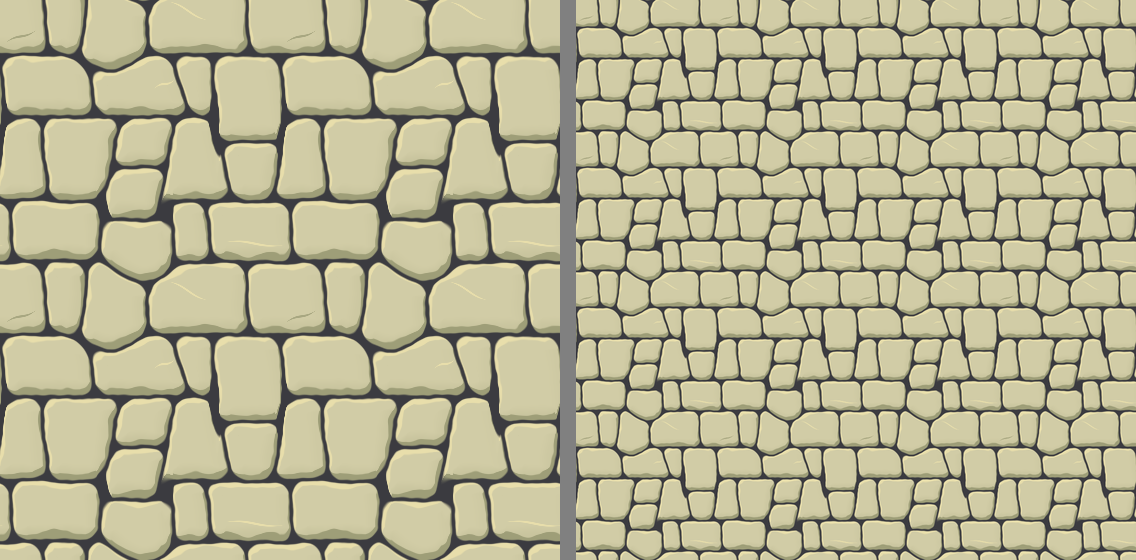
Left, the tile; right, the same tile 2 across and 2 down.
Reproduce this texture procedurally as a WebGL 1 fragment shader.

```glsl
precision highp float;
// Cartoon dry-stone wall: rounded pale stones in dark mortar, a block repeated 2 by 2.

uniform vec2 u_resolution;

const float REPEATS = 2.0;
const float HALF_GAP = 0.0062;
const float CORNER = 0.045;
const vec3 MORTAR = vec3(0.23, 0.23, 0.25);
const vec3 BODY = vec3(0.82, 0.80, 0.65);
const vec3 LIGHT = vec3(0.91, 0.87, 0.67);
const vec3 SHADE = vec3(0.62, 0.62, 0.47);

// Mortar bed between courses: level, with one smooth dip. y runs downward.
struct Bed { float height, drop, centre, inner, outer; };
const Bed BED_A = Bed(-0.065, 0.075, 0.515, 0.0, 0.17);
const Bed BED_B = Bed(0.195, 0.06, 0.385, 0.0, 0.17);
const Bed BED_C = Bed(0.417, 0.088, 0.89, 0.10, 0.14);
const Bed BED_D = Bed(0.716, 0.065, 0.487, 0.09, 0.14);

// Gradient noise that wraps after a whole number of cells
vec2 gradientAt(vec2 cell, float period) {
  cell = mod(cell, period);
  float angle = 6.2832 * fract(sin(dot(cell, vec2(127.1, 311.7))) * 4375.85);
  return vec2(cos(angle), sin(angle));
}

float noise(vec2 p, float period) {
  p *= period;
  vec2 i = floor(p), f = fract(p), u = f * f * (3.0 - 2.0 * f), e = vec2(1.0, 0.0);
  float a = dot(gradientAt(i, period), f);
  float b = dot(gradientAt(i + e.xy, period), f - e.xy);
  float c = dot(gradientAt(i + e.yx, period), f - e.yx);
  float d = dot(gradientAt(i + e.xx, period), f - e.xx);
  return mix(mix(a, b, u.x), mix(c, d, u.x), u.y);
}

vec2 wrapAround(vec2 p, vec2 centre) {
  return fract(p - centre + 0.5) - 0.5;
}

float bedHeight(Bed bed, float x) {
  float away = abs(fract(x - bed.centre + 0.5) - 0.5);
  return bed.height + bed.drop * (1.0 - smoothstep(bed.inner, bed.outer, away));
}

float bedDistance(Bed bed, vec2 p) {
  float h = bedHeight(bed, p.x);
  float slope = (bedHeight(bed, p.x + 0.005) - h) / 0.005;
  return (p.y - h) / sqrt(1.0 + slope * slope);
}

float jointDistance(vec2 p, float x, float lean, float middle) {
  return (p.x - x - lean * (p.y - middle)) / sqrt(1.0 + lean * lean);
}

float roundedMax(vec2 d, float radius) {
  d += radius;
  return length(max(d, 0.0)) + min(max(d.x, d.y), 0.0) - radius;
}

// One course of stones; split = extra joint (x, lean), ledge = (column, height) of a flat cut
float course(vec2 p, Bed top, Bed bottom, vec4 joints, vec4 leans, vec2 split, vec2 ledge) {
  float middle = 0.5 * (top.height + bottom.height), nearest = 1.0;
  for (int i = 0; i < 4; i++) {
    vec2 centre = vec2(0.5 * (joints.x + joints.y), middle);
    if (i == 3) centre.x = 0.5 * (joints.x + joints.y);
    vec2 q = wrapAround(p, centre) + centre;
    float side = max(-jointDistance(q, joints.x, leans.x, middle),
                     jointDistance(q, joints.y, leans.y, middle));
    side = max(side, -abs(jointDistance(q, split.x, split.y, middle)));
    float level = max(-bedDistance(top, q), bedDistance(bottom, q));
    if (abs(float(i) - ledge.x) < 0.5) level = max(level, -abs(q.y - ledge.y));
    nearest = min(nearest, roundedMax(vec2(side, level) + HALF_GAP, CORNER));
    joints = vec4(joints.yzw, joints.x + 1.0);
    leans = vec4(leans.yzw, leans.x);
  }
  return nearest;
}

// Signed distance to the nearest stone, negative inside
float wall(vec2 p) {
  Bed last = BED_A;
  last.height += 1.0;
  vec2 none = vec2(-9.0, 0.0);
  float a = course(p, BED_A, BED_B, vec4(0.159, 0.3, 0.529, 0.883), vec4(0.13, -0.1, 0.0, 0.02), none, none);
  float b = course(p, BED_B, BED_C, vec4(0.01, 0.327, 0.646, 0.766), vec4(0.1, 0.13, 0.25, 0.04), none, none);
  float c = course(p, BED_C, BED_D, vec4(-0.003, 0.159, 0.402, 0.6), vec4(-0.13, 0.06, -0.22, -0.15),
                   vec2(0.796, 0.2), vec2(2.0, 0.597));
  float d = course(p, BED_D, last, vec4(0.044, 0.357, 0.616, 0.747), vec4(0.1, 0.0, 0.1, 0.1), none, none);
  return min(min(a, b), min(c, d));
}

// Tapered, slightly curved stroke
float scratch(vec2 p, vec2 centre, float reach, float tilt) {
  vec2 q = wrapAround(p, centre);
  float t = q.x / reach;
  float away = abs(q.y - tilt * q.x - 0.006 * sin(3.0 * t));
  return smoothstep(0.0, 0.003, 0.0055 * (1.0 - t * t) - away);
}

void main() {
  vec2 uv = gl_FragCoord.xy / u_resolution;
  vec2 p = vec2(uv.x, 1.0 - uv.y) * REPEATS;
  float pixel = REPEATS / min(u_resolution.x, u_resolution.y);
  vec2 wobble = vec2(noise(p, 9.0), noise(p + 0.37, 9.0)) * 0.012;
  vec2 q = p + wobble + 0.004 * noise(p, 31.0);

  // Surface slope and depth inside the stone
  float d = wall(q), depth = -d, e = 0.003;
  vec2 slope = vec2(wall(q + vec2(e, 0.0)), wall(q + vec2(0.0, e))) - d;
  vec2 normal = slope / max(length(slope), 0.0001);
  float brush = 1.0 + 0.9 * noise(p, 13.0);
  float lit = max(dot(normal, vec2(-0.6, -0.8)), 0.0);
  float dim = max(dot(normal, vec2(0.4, 0.92)), 0.0);

  // Painted bands: pale upper left, olive lower right
  vec3 colour = mix(BODY, SHADE, 0.2 * dim * (1.0 - smoothstep(0.01, 0.06, depth)));
  colour = mix(colour, LIGHT, smoothstep(0.0, 0.006, 0.022 * lit * brush - depth));
  colour = mix(colour, SHADE, smoothstep(0.0, 0.005, 0.026 * dim * brush - depth));

  // Scratches and one crease
  float pale = max(scratch(p, vec2(0.672, 0.039), 0.073, 0.45), scratch(p, vec2(0.909, 0.87), 0.11, 0.04));
  pale = max(pale, scratch(p, vec2(0.588, 0.3), 0.04, -0.5));
  colour = mix(colour, LIGHT, pale);
  colour = mix(colour, SHADE, 0.8 * scratch(p, vec2(0.075, 0.13), 0.06, -0.45));

  gl_FragColor = vec4(mix(colour, MORTAR, smoothstep(-pixel, pixel, d)), 1.0);
}
```
